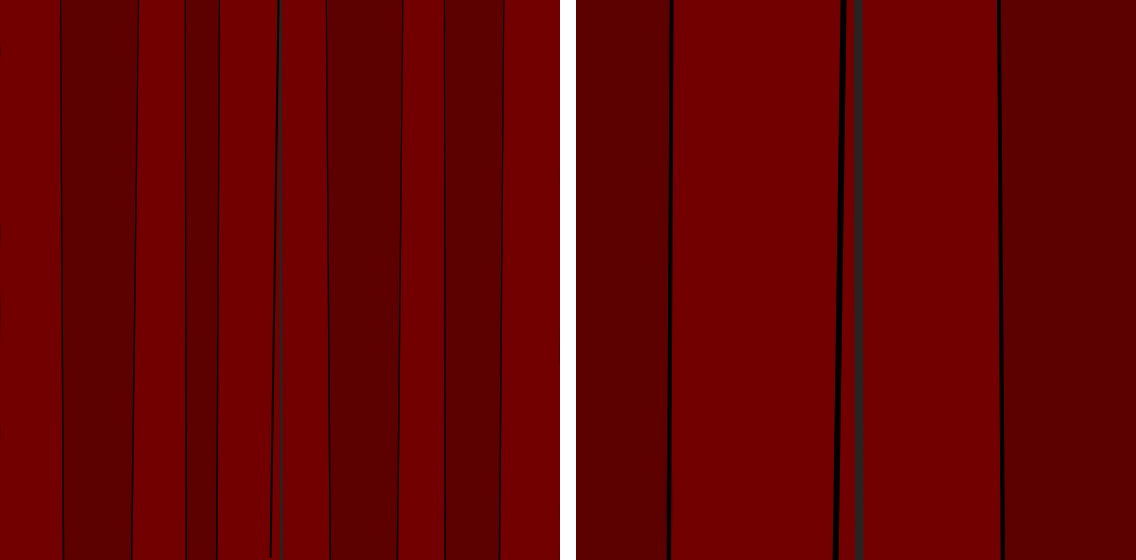
Left, the full canvas; right, a detail of the centre.
This texture is drawn by a WebGL 1 fragment shader. Its source:

```glsl
precision highp float;
// Flat red curtain: two panels, each with one wide and one narrow dark pleat
// bounded by slightly leaning ink lines, and a grey gap between the panels.
// Pleats are linear edges mixed over height; value noise adds faint ink scuffs.

uniform vec2 u_resolution;

const vec3 CLOTH = vec3(0.447, 0.0, 0.0);
const vec3 PLEAT = vec3(0.360, 0.0, 0.0);
const vec3 INK = vec3(0.006, 0.0, 0.0);
const vec3 GAP = vec3(0.155, 0.135, 0.125);

// Pleat edges inside a panel: left and right at the bottom, then at the top
const float PANEL_WIDTH = 0.5;
const vec4 WIDE_FIRST = vec4(0.1133, 0.2350, 0.1081, 0.2474);
const vec4 WIDE_SECOND = vec4(0.0898, 0.2096, 0.0827, 0.2194);
const vec4 NARROW_FIRST = vec4(0.3327, 0.3870, 0.3307, 0.3919);
const vec4 NARROW_SECOND = vec4(0.2949, 0.3919, 0.2936, 0.3997);

// Bottom and top positions at the centre
const vec2 HEM_X = vec2(0.4831, 0.4974);
const vec2 GAP_X = vec2(0.5026, 0.5007);
const float HEM_END = 0.004;

// Line widths, given at bottom and top where they taper
const vec2 INK_WIDTH = vec2(0.0029, 0.0020);
const float HEM_WIDTH = 0.0036;
const float GAP_WIDTH = 0.0050;

// Scuffs
const float SCUFF_FREQUENCY = 22.0;
const float SCUFF_REACH = 0.0032;
const float SCUFF_STRENGTH = 0.55;

float hash(vec2 p) {
  vec3 q = fract(vec3(p.xyx) * 0.1031);
  q += dot(q, q.yzx + 33.33);
  return fract((q.x + q.y) * q.z);
}

float noise(float y, float seed) {
  float cell = floor(y);
  float t = fract(y);
  t = t * t * (3.0 - 2.0 * t);
  return mix(hash(vec2(cell, seed)), hash(vec2(cell + 1.0, seed)), t);
}

// Antialiased coverage of the side where distance is negative
float inside(float distance, float pixel) {
  return clamp(0.5 - distance / pixel, 0.0, 1.0);
}

float stroke(float offset, float width, float pixel) {
  return inside(abs(offset) - 0.5 * width, pixel);
}

// Soft dark smudges here and there along a vertical line
float scuff(float offset, float y, float seed) {
  float patches = smoothstep(0.72, 1.0, noise(y * SCUFF_FREQUENCY, seed));
  float falloff = 1.0 - smoothstep(0.0, SCUFF_REACH, abs(offset));
  return SCUFF_STRENGTH * patches * falloff;
}

// Dark pleat with an ink line on both edges
vec3 drawPleat(vec3 color, vec2 p, vec4 edges, float seed, float pixel) {
  vec2 side = p.x - mix(edges.xy, edges.zw, p.y);
  float width = mix(INK_WIDTH.x, INK_WIDTH.y, p.y);
  float fill = inside(-side.x, pixel) * inside(side.y, pixel);
  float smudge = max(scuff(side.x, p.y, seed), scuff(side.y, p.y, seed + 1.0));
  float ink = max(stroke(side.x, width, pixel), stroke(side.y, width, pixel));
  color = mix(color, PLEAT, fill);
  return mix(color, INK, max(ink, smudge));
}

void main() {
  vec2 uv = gl_FragCoord.xy / u_resolution;
  float pixel = 1.0 / u_resolution.x;
  vec3 color = CLOTH;

  // Panels
  for (int i = 0; i < 2; i++) {
    float panel = float(i);
    vec2 p = vec2(uv.x - panel * PANEL_WIDTH, uv.y);
    float seed = 10.0 * panel + 3.0;
    color = drawPleat(color, p, mix(WIDE_FIRST, WIDE_SECOND, panel), seed, pixel);
    color = drawPleat(color, p, mix(NARROW_FIRST, NARROW_SECOND, panel), seed + 4.0, pixel);
  }

  // Gap between the panels, then the hem line in front of it
  float gapOffset = uv.x - mix(GAP_X.x, GAP_X.y, uv.y);
  color = mix(color, GAP, stroke(gapOffset, GAP_WIDTH, pixel));
  float hemOffset = uv.x - mix(HEM_X.x, HEM_X.y, uv.y);
  float hem = stroke(hemOffset, HEM_WIDTH, pixel) * inside(HEM_END - uv.y, pixel);
  color = mix(color, INK, hem);

  // Smudges on the outer edges
  float edgeOffset = min(uv.x, 1.0 - uv.x);
  color = mix(color, INK, 0.6 * scuff(edgeOffset, uv.y, 31.0 + step(0.5, uv.x)));

  gl_FragColor = vec4(color, 1.0);
}
```
